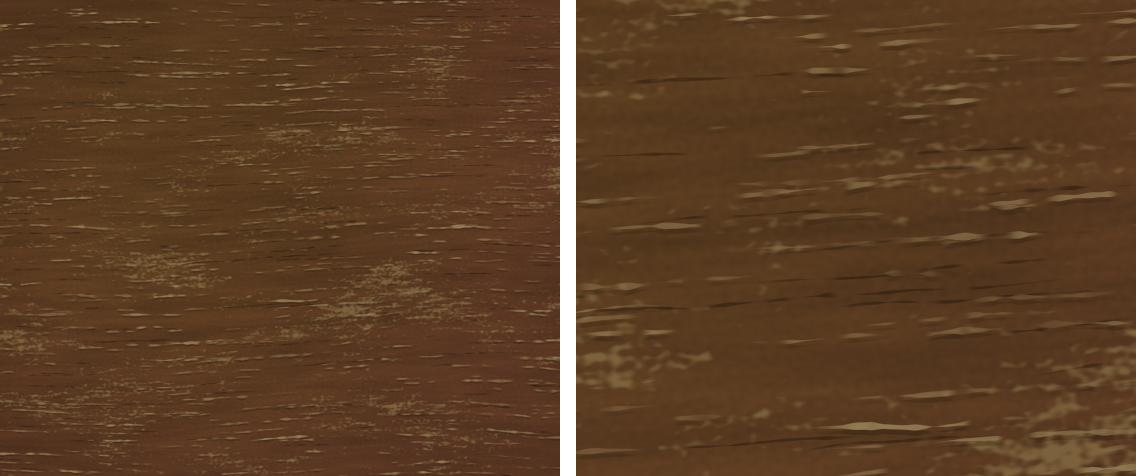
Left, the full canvas; right, a detail of the centre.
Reproduce this texture procedurally as a WebGL 1 fragment shader.

```glsl
precision highp float;
uniform vec2 u_resolution;

vec2 hash2(vec2 p) {
  vec3 q = fract(vec3(p.xyx) * vec3(0.1031, 0.103, 0.0973));
  q += dot(q, q.yzx + 33.33);
  return fract((q.xx + q.yz) * q.zy);
}

float corner(vec2 cell, vec2 offset) {
  float angle = 6.2832 * hash2(cell).x;
  return dot(vec2(cos(angle), sin(angle)), offset);
}

float gradientNoise(vec2 p) {
  vec2 i = floor(p), f = fract(p);
  vec2 u = f * f * f * (f * (f * 6.0 - 15.0) + 10.0);
  vec2 e = vec2(1.0, 0.0);
  return mix(mix(corner(i, f), corner(i + e, f - e), u.x),
             mix(corner(i + e.yx, f - e.yx), corner(i + 1.0, f - 1.0), u.x), u.y);
}

// One broken, tapering scratch per cell, rows shifted at random
float scratches(vec2 p, vec2 cell, float seed, float density, float width) {
  float row = floor(p.y / cell.y);
  p.x += cell.x * hash2(vec2(row + 50.0, seed)).x;
  vec2 id = vec2(floor(p.x / cell.x), row) + seed;
  vec2 f = fract(p / cell);
  vec2 place = hash2(id + 7.3), kind = hash2(id + 91.7);
  float halfLength = mix(0.12, 0.48, place.x * place.x);
  float along = f.x - mix(halfLength, 1.0 - halfLength, place.y);
  float wobble = 0.004 * gradientNoise(vec2(p.x * 16.0, row + seed + 0.5));
  float y = (f.y - 0.5 - 0.4 * (kind.x - 0.5)) * cell.y
          - (kind.y - 0.5) * 0.03 * along * cell.x - wobble;
  float ragged = 0.7 + 1.3 * gradientNoise(vec2(p.x * 75.0, id.y + 0.5));
  float taper = 1.0 - smoothstep(0.5, 1.0, abs(along) / halfLength);
  float pixel = 1.0 / u_resolution.y;
  float line = 1.0 - smoothstep(-0.5 * pixel, pixel, abs(y) - width * ragged * taper);
  float broken = smoothstep(-0.3, 0.15, gradientNoise(vec2(p.x * 38.0, id.y * 3.1)));
  return line * taper * broken * step(hash2(id + 31.1).y, density);
}

float allScratches(vec2 p) {
  float total = 0.0;
  for (int i = 0; i < 4; i++) {
    float k = float(i);
    total = max(total, scratches(p + 0.37 * k, vec2(0.42 - 0.09 * k, 0.033 - 0.004 * k),
                                 13.0 + 17.0 * k, 0.5, 0.0019 - 0.0002 * k) * (1.0 - 0.12 * k));
  }
  return total;
}

void main() {
  vec2 uv = gl_FragCoord.xy / u_resolution;
  vec2 p = gl_FragCoord.xy / u_resolution.y;

  // Gently bent grain, rising to the right in the middle
  vec2 q = p;
  q.y += 0.025 * gradientNoise(p * vec2(1.6, 2.5) + 4.0);
  q.y -= 0.03 * p.x * sin(3.1416 * uv.y);

  // Brown paint: olive towards the upper left, redder elsewhere
  float olive = smoothstep(0.75, 0.1, length((uv - vec2(0.33, 0.72)) * vec2(1.0, 0.8)));
  vec3 color = mix(vec3(0.365, 0.22, 0.14), vec3(0.345, 0.23, 0.12), olive);
  float tone = 0.10 * gradientNoise(p * vec2(2.2, 4.0) + 9.0)
             + 0.12 * gradientNoise(q * vec2(4.0, 38.0))
             + 0.08 * gradientNoise(q * vec2(14.0, 120.0))
             + 0.07 * gradientNoise(p * vec2(150.0, 190.0));
  color *= 0.99 + tone;
  color *= 1.0 - 0.1 * smoothstep(0.35, 0.75, length(uv - 0.5));

  // Fine dark cracks
  float crack = max(scratches(q + 2.3, vec2(0.55, 0.031), 111.0, 0.55, 0.0010),
                    scratches(q + 5.1, vec2(0.3, 0.023), 147.0, 0.45, 0.0008));
  color *= 1.0 - 0.28 * crack;

  // Speckled worn streaks, gathered in patches
  float patches = 0.65 * gradientNoise(q * vec2(3.0, 8.0) + 21.0)
                + 0.45 * gradientNoise(q * vec2(7.0, 26.0) + 3.0);
  float streaks = 0.5 * gradientNoise(q * vec2(20.0, 125.0))
                + 0.3 * gradientNoise(q * vec2(55.0, 165.0) + 8.0)
                + 0.4 * gradientNoise(q * vec2(125.0, 195.0) + 5.0);
  float wear = smoothstep(0.2, 0.72, patches + streaks + 0.07 - 0.16 * smoothstep(0.5, 0.9, uv.y));
  color = mix(color, vec3(0.53, 0.44, 0.27), 0.75 * wear);

  // Pale scratches with a thin shadow beneath
  float shadow = allScratches(q + vec2(0.0, 0.0035));
  float scratch = allScratches(q);
  float fade = 0.6 + 0.7 * smoothstep(-0.3, 0.4, gradientNoise(p * vec2(5.0, 9.0)));
  color *= 1.0 - 0.2 * shadow * (1.0 - scratch);
  color = mix(color, vec3(0.57, 0.48, 0.32), min(0.85 * scratch * fade, 1.0));

  // Small worn notches down the left edge
  vec2 notch = vec2(p.x, (fract((uv.y - 0.94) / 0.112 + 0.5) - 0.5) * 0.112);
  float dent = 1.0 - smoothstep(0.004, 0.008, length(notch));
  color = mix(color, vec3(0.45, 0.35, 0.15), 0.7 * dent * smoothstep(0.1, 0.9, uv.y));

  gl_FragColor = vec4(color, 1.0);
}
```
